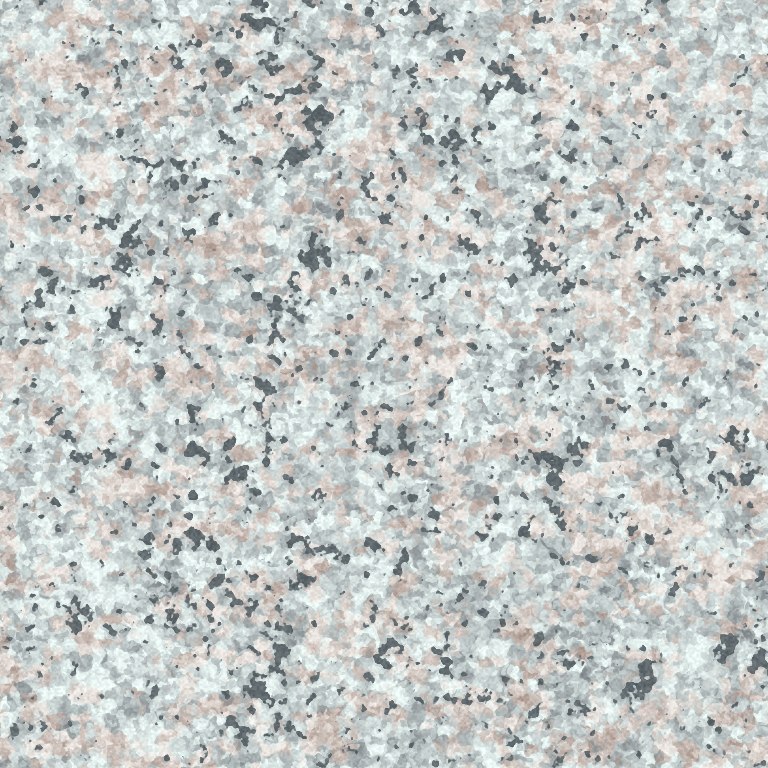
Reproduce this texture procedurally as a Shadertoy shader.

```glsl
// Polished pale granite: bluish white, grey and pink mineral grains with dark mica.
// Soft-edged Voronoi cells at two sizes set the grain tones, patchy fractal noise
// places the pink feldspar, and thresholded ragged noise cuts the dark flakes.

float hash(vec2 p) {
    return fract(sin(dot(p, vec2(127.1, 311.7))) * 43758.5453);
}

vec2 hash2(vec2 p) {
    return vec2(hash(p), hash(p + 57.3));
}

float valueNoise(vec2 p) {
    vec2 cell = floor(p);
    vec2 f = fract(p);
    f = f * f * (3.0 - 2.0 * f);
    float bottom = mix(hash(cell), hash(cell + vec2(1, 0)), f.x);
    float top = mix(hash(cell + vec2(0, 1)), hash(cell + vec2(1, 1)), f.x);
    return mix(bottom, top, f.y);
}

// Three rotated octaves, normalised to 0..1.
float fbm(vec2 p) {
    mat2 turn = mat2(1.6, 1.2, -1.2, 1.6);
    float sum = 0.0;
    float weight = 0.57;
    p = turn * p * 0.5;
    for (int i = 0; i < 3; i++) {
        sum += weight * valueNoise(p);
        p = turn * p + 17.7;
        weight *= 0.5;
    }
    return sum;
}

// Two random values per irregular grain, blended smoothly across its border.
vec2 grains(vec2 p, float sharpness) {
    vec2 home = floor(p);
    vec2 sum = vec2(0.0);
    float total = 0.0;
    for (int y = -1; y <= 1; y++) {
        for (int x = -1; x <= 1; x++) {
            vec2 cell = home + vec2(x, y);
            float dist = length(cell + hash2(cell) - p);
            float weight = exp(-sharpness * dist);
            sum += weight * hash2(cell + 211.9);
            total += weight;
        }
    }
    return sum / total;
}

// Ragged flakes: fine noise, gathered into loose clumps by coarse noise.
float flakes(vec2 p, float scale, float threshold) {
    float field = fbm(p * scale) + 0.42 * (fbm(p * scale * 0.25 + 31.0) - 0.5);
    return smoothstep(threshold - 0.03, threshold + 0.03, field);
}

vec3 mineralColor(float tone, float pinkness) {
    vec3 greyQuartz = vec3(0.53, 0.555, 0.57);
    vec3 whiteQuartz = vec3(0.915, 0.965, 0.955);
    vec3 deepPink = vec3(0.69, 0.59, 0.54);
    vec3 palePink = vec3(0.93, 0.89, 0.87);
    vec3 quartz = mix(greyQuartz, whiteQuartz, tone);
    vec3 feldspar = mix(deepPink, palePink, tone);
    return mix(quartz, feldspar, pinkness);
}

void mainImage(out vec4 fragColor, in vec2 fragCoord) {
    vec2 uv = fragCoord / iResolution.y;

    // Bend the cell borders so that grains look broken rather than polygonal.
    vec2 bend = vec2(fbm(uv * 110.0), fbm(uv * 110.0 + 43.0)) - 0.5;
    vec2 p = uv + 0.015 * bend;
    vec2 coarse = grains(p * 60.0, 24.0);
    vec2 fine = grains(p * 125.0 + 13.0, 18.0);

    // Tone of the light minerals.
    float patches = fbm(uv * 20.0 + 5.0) - 0.5;
    float tone = 0.54 + 0.5 * (coarse.x - 0.5) + 0.45 * (fine.x - 0.5) + 0.38 * patches;
    tone = clamp(1.3 * tone - 0.04, 0.0, 1.0);

    // Pink feldspar in patches, with pale seams.
    float pinkField = fbm(uv * 32.0 + 71.0) + 0.5 * (coarse.y - 0.5) + 0.2 * (fine.y - 0.5);
    float pinkness = 0.8 * smoothstep(0.46, 0.71, pinkField);
    float seam = 1.0 - smoothstep(0.0, 0.05, abs(fbm(uv * 85.0 + 9.0) - 0.5));
    tone = min(tone + 0.18 * seam * pinkness, 1.0);
    vec3 color = mineralColor(tone, pinkness);

    // Dark mica, with a faint grey stain around the clumps.
    vec3 mica = vec3(0.365, 0.405, 0.42) + 0.06 * (fine.y - 0.5);
    float stain = flakes(uv + 0.002, 78.0, 0.67);
    color = mix(color, vec3(0.61, 0.645, 0.66), 0.25 * stain);
    color = mix(color, mica, 0.96 * flakes(uv, 78.0, 0.715));

    // Fine crystalline speckle.
    color += 0.11 * (valueNoise(uv * 360.0) - 0.5);

    fragColor = vec4(clamp(color, 0.0, 1.0), 1.0);
}
```
